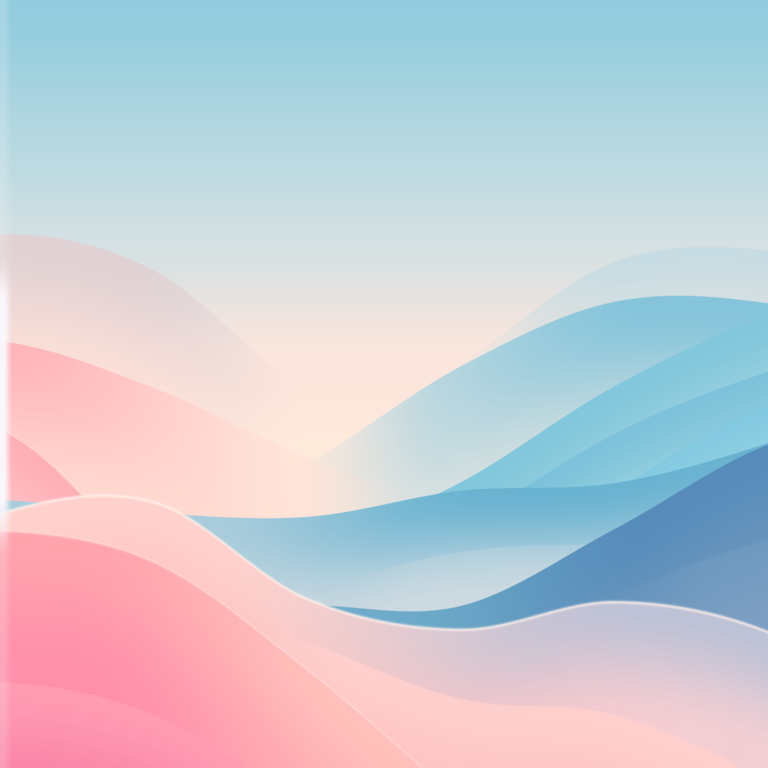
Give the GLSL for this background, as a WebGL 1 fragment shader.

```glsl
precision highp float;
uniform vec2 u_resolution;

// Catmull-Rom weights for four knots at signed distances t
vec4 knotWeights(vec4 t) {
  t = abs(t);
  vec4 near = (1.5 * t - 2.5) * t * t + 1.0;
  vec4 far = ((2.5 - 0.5 * t) * t - 4.0) * t + 2.0;
  return mix(near, far, step(1.0, t)) * step(t, vec4(2.0));
}

// Smooth height through eight knots spaced 0.2 apart, from x = -0.2 to 1.2
float ridge(float x, vec4 left, vec4 right) {
  float k = x * 5.0 + 1.0;
  return dot(left, knotWeights(k - vec4(0, 1, 2, 3)))
       + dot(right, knotWeights(k - vec4(4, 5, 6, 7)));
}

// Paint a hill below its ridge, shading from crest to base over the given depth
void hill(inout vec3 color, float below, vec3 crest, vec3 base, float depth, float opacity) {
  float edge = 0.9 / u_resolution.y;
  vec3 shade = mix(crest, base, smoothstep(0.0, depth, below));
  color = mix(color, shade, smoothstep(-edge, edge, below) * opacity);
}

// Thin light line with soft falloff
void rim(inout vec3 color, float below, float width, float strength) {
  color = mix(color, vec3(1.0, 0.94, 0.92), strength * exp(-below * below / (width * width)));
}

void main() {
  vec2 p = gl_FragCoord.xy / u_resolution;
  float x = p.x, y = p.y, d;

  // Sky
  vec3 color = mix(vec3(1.0, 0.915, 0.86), vec3(0.985, 0.90, 0.865), smoothstep(0.40, 0.52, y));
  color = mix(color, vec3(0.83, 0.88, 0.89), smoothstep(0.52, 0.70, y));
  color = mix(color, vec3(0.72, 0.85, 0.88), smoothstep(0.67, 0.82, y));
  color = mix(color, vec3(0.57, 0.80, 0.87), smoothstep(0.78, 1.0, y));

  // Far hazy hills
  d = ridge(x, vec4(0.642, 0.695, 0.648, 0.486), vec4(0.375, 0.30, 0.25, 0.2)) - y;
  hill(color, d, vec3(0.88, 0.82, 0.83), vec3(1.0, 0.885, 0.85), 0.20,
       1.0 - smoothstep(0.15, 0.40, x));
  d = ridge(x, vec4(0.0, 0.1, 0.25, 0.39), vec4(0.525, 0.659, 0.674, 0.62)) - y;
  hill(color, d, vec3(0.77, 0.86, 0.89), vec3(0.88, 0.89, 0.88), 0.14,
       0.85 * smoothstep(0.54, 0.85, x));

  // Blue hills on the right
  d = ridge(x, vec4(0.1, 0.2, 0.30, 0.396), vec4(0.523, 0.607, 0.605, 0.55)) - y;
  vec3 crest = mix(vec3(0.78, 0.86, 0.88), vec3(0.52, 0.77, 0.86), smoothstep(0.45, 0.85, x));
  hill(color, d, crest, vec3(0.90, 0.90, 0.88), 0.25, smoothstep(0.36, 0.58, x));
  d = ridge(x, vec4(0.0, 0.1, 0.2, 0.284), vec4(0.372, 0.497, 0.589, 0.635)) - y;
  hill(color, d, vec3(0.51, 0.78, 0.86), vec3(0.67, 0.85, 0.89), 0.17, 1.0);
  d = ridge(x, vec4(0.0, 0.05, 0.1, 0.17), vec4(0.31, 0.435, 0.516, 0.57)) - y;
  hill(color, d, vec3(0.47, 0.75, 0.85), vec3(0.60, 0.83, 0.89), 0.13, 0.8);
  d = ridge(x, vec4(0.0, 0.05, 0.1, 0.15), vec4(0.22, 0.36, 0.473, 0.518)) - y;
  hill(color, d, vec3(0.51, 0.79, 0.88), vec3(0.59, 0.83, 0.90), 0.10, 0.9);

  // Pink hills on the left
  d = ridge(x, vec4(0.544, 0.556, 0.495, 0.404), vec4(0.336, 0.30, 0.25, 0.2)) - y;
  crest = mix(vec3(1.0, 0.71, 0.73), vec3(1.0, 0.88, 0.84), smoothstep(0.0, 0.38, x));
  hill(color, d, crest, vec3(1.0, 0.865, 0.825), 0.22, 1.0 - smoothstep(0.25, 0.55, x));
  d = ridge(x, vec4(0.427, 0.44, 0.245, -0.04), vec4(-0.2)) - y;
  hill(color, d, vec3(1.0, 0.67, 0.71), vec3(1.0, 0.74, 0.76), 0.12, 0.9);

  // Teal wave with a faint inner swell
  d = ridge(x, vec4(0.35, 0.349, 0.332, 0.327), vec4(0.361, 0.371, 0.423, 0.50)) - y;
  crest = mix(vec3(0.66, 0.80, 0.86), vec3(0.41, 0.70, 0.82), smoothstep(0.25, 0.65, x));
  hill(color, d, crest, vec3(0.80, 0.85, 0.88), 0.15, 1.0);
  d = ridge(x, vec4(0.0, 0.1, 0.17, 0.23), vec4(0.281, 0.29, 0.27, 0.2)) - y;
  hill(color, d, vec3(0.82, 0.87, 0.89), vec3(0.83, 0.86, 0.88), 0.1,
       0.28 * smoothstep(0.42, 0.56, x));

  // Deep blue wave
  d = ridge(x, vec4(0.2, 0.2, 0.21, 0.212), vec4(0.211, 0.311, 0.421, 0.466)) - y;
  crest = mix(vec3(0.43, 0.67, 0.79), vec3(0.34, 0.55, 0.73), smoothstep(0.5, 0.85, x));
  hill(color, d, crest, vec3(0.47, 0.61, 0.75), 0.24, 1.0);
  d = ridge(x, vec4(0.0, 0.05, 0.1, 0.13), vec4(0.17, 0.228, 0.297, 0.33)) - y;
  hill(color, d, vec3(0.46, 0.62, 0.76), vec3(0.50, 0.63, 0.77), 0.12,
       0.5 * smoothstep(0.75, 0.95, x));

  // Front wave, rosy on the left and mauve on the right
  d = ridge(x, vec4(0.23, 0.331, 0.346, 0.220), vec4(0.180, 0.216, 0.177, 0.06)) - y;
  crest = mix(vec3(1.0, 0.82, 0.80), vec3(0.74, 0.76, 0.84), smoothstep(0.25, 0.85, x));
  vec3 base = mix(vec3(1.0, 0.75, 0.75), vec3(0.95, 0.81, 0.83), smoothstep(0.3, 1.0, x));
  hill(color, d, crest, base, 0.16, 1.0);
  rim(color, d, 0.0022, 0.75);
  d = ridge(x, vec4(0.3, 0.27, 0.232, 0.164), vec4(0.09, 0.069, -0.022, -0.2)) - y;
  hill(color, d, vec3(1.0, 0.815, 0.80), vec3(1.0, 0.77, 0.77), 0.12,
       0.9 * smoothstep(0.32, 0.46, x));

  // Saturated pink foreground
  d = ridge(x, vec4(0.29, 0.309, 0.268, 0.128), vec4(-0.042, -0.2, -0.3, -0.4)) - y;
  crest = mix(vec3(1.0, 0.64, 0.68), vec3(1.0, 0.75, 0.73), smoothstep(0.1, 0.45, x));
  base = mix(vec3(1.0, 0.56, 0.67), vec3(1.0, 0.67, 0.70), smoothstep(0.1, 0.45, x));
  hill(color, d, crest, base, 0.20, 1.0);
  rim(color, d, 0.002, 0.3);
  d = ridge(x, vec4(0.09, 0.112, 0.069, -0.055), vec4(-0.2, -0.3, -0.4, -0.5)) - y;
  hill(color, d, vec3(1.0, 0.61, 0.70), vec3(0.98, 0.52, 0.66), 0.13, 1.0);

  // White glow along the left border
  float glow = smoothstep(0.27, 0.36, y) * (1.0 - smoothstep(0.60, 0.67, y));
  color = mix(color, vec3(0.98, 0.97, 0.99), (0.2 + 0.8 * glow) * (1.0 - smoothstep(0.004, 0.017, x)));

  gl_FragColor = vec4(color, 1.0);
}
```
